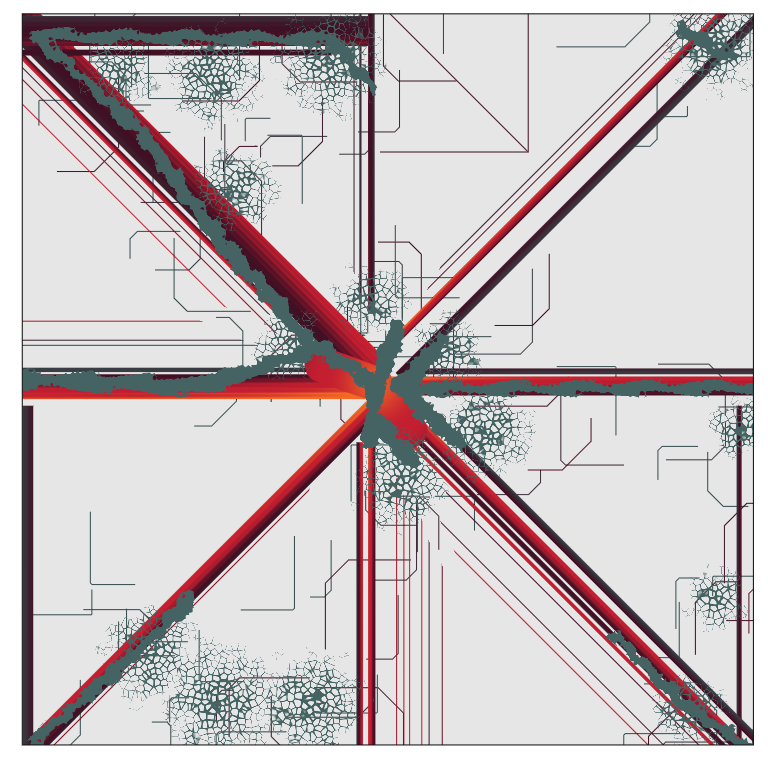
A Shadertoy shader for this background:

```glsl
#define HUB vec2(.483, .494)
#define FRAME_LOW vec2(.029, .03)
#define FRAME_SIZE .952
#define CLUMP_TRACES 7
#define HAIR .0007
#define HEAT .5
#define ECHO_GAP .011
#define CELL_SCALE 115.

const vec3 PAPER = vec3(.902), TEAL = vec3(.27, .39, .39), MAROON = vec3(.25, .06, .14);
const vec3 RED = vec3(.77, .12, .19), ORANGE = vec3(.95, .42, .14);

// Growth centres: position and radius
const vec3 CLUMPS[16] = vec3[](
  vec3(.26, .917, .08), vec3(.42, .937, .09), vec3(.476, .609, .06), vec3(.367, .547, .06),
  vec3(.52, .363, .08), vec3(.633, .431, .08), vec3(.948, .958, .08), vec3(.982, .431, .05),
  vec3(.175, .123, .08), vec3(.27, .06, .1), vec3(.394, .055, .09), vec3(.914, .048, .06),
  vec3(.58, .54, .06), vec3(.948, .2, .05), vec3(.29, .76, .07), vec3(.13, .92, .06));

// Teal limbs as segments
const vec4 INNER[10] = vec4[](
  vec4(.483, .494, .394, .55), vec4(.394, .55, .27, .69), vec4(.27, .69, .165, .835),
  vec4(.394, .54, .25, .49), vec4(.25, .49, 0., .5), vec4(.483, .494, .515, .57),
  vec4(.483, .494, .475, .42), vec4(.52, .49, .575, .555), vec4(.515, .49, .6, .41),
  vec4(.48, .45, .535, .385));
const vec4 OUTER[9] = vec4[](
  vec4(.165, .835, .02, .97), vec4(.52, .487, 1., .489), vec4(.02, .97, .42, .965),
  vec4(.42, .965, .48, .9), vec4(.9, .98, .97, .94), vec4(.02, .01, .15, .12),
  vec4(.15, .12, .23, .2), vec4(.99, 0., .9, .06), vec4(.9, .06, .81, .15));

vec2 p, armPos;
float pixel, heat, tone, ink;

float cover(float d) { return clamp(.5 - d / pixel, 0., 1.); }

// Adds a toned layer over the ink so far
void lay(float t, float d) {
  float w = cover(d);
  ink = w + ink * (1. - w);
  tone = mix(tone, t, w / max(ink, .001));
}

vec2 hash2(vec2 c) {
  vec3 q = fract(c.xyx * vec3(.1031, .103, .0973));
  q += dot(q, q.yzx + 33.3);
  return fract((q.xx + q.yz) * q.zy);
}

float segment(vec2 q, vec2 a, vec2 b) {
  vec2 ab = b - a;
  return length(q - a - ab * clamp(dot(q - a, ab) / dot(ab, ab), 0., 1.));
}

// Gap between the nearest two cell points, over the first n neighbours
float cellGap(vec2 q, int n) {
  vec2 best = vec2(9.);
  for (int i = 0; i < n; i++) {
    vec2 c = floor(q) + vec2(i % 3 - 1, i / 3 - 1), r = c + hash2(c) - q;
    float d = dot(r, r);
    best = vec2(min(best.x, d), min(best.y, max(best.x, d)));
  }
  best = sqrt(best);
  return best.y - best.x;
}

// Teal, maroon, red, orange
vec3 ramp(float t) {
  vec3 c = mix(TEAL * .8, MAROON, smoothstep(0., .3, t));
  c = mix(c, RED, smoothstep(.3, .65, t));
  return mix(c, ORANGE, smoothstep(.68, 1., t));
}

// Band along the current arm: two side offsets, start, two tones
void stripe(float v0, float v1, float start, float t0, float t1) {
  float v = armPos.y, t = mix(t0, t1, clamp((v - v0) / (v1 - v0), 0., 1.));
  t *= heat * (.92 + .3 * abs(fract(v * 150.) - .5));
  lay(t, max(max(v0 - v, v - v1), start - armPos.x));
}

// Turns to the next arm and lays hairlines along one side of it
void turn(float k, float side) {
  armPos = vec2(armPos.x + armPos.y, armPos.y - armPos.x) * .70711;
  float v = armPos.y * side, id = floor(v / ECHO_GAP);
  vec2 h = hash2(vec2(id + 20., k * 17.));
  float d = abs(v - (id + .2 + .6 * h.y) * ECHO_GAP) - HAIR;
  d = max(d, max(.022 - v, .02 + 2.4 * v + .1 * h.x - armPos.x));
  if (h.x < 1. - 9. * v) lay(.65 * fract(h.x * 7.), d);
}

// Bent circuit paths around each clump
void drawTraces() {
  for (int i = 0; i < 16; i++) {
    vec3 c = CLUMPS[i];
    vec2 away = abs(p - c.xy);
    int count = max(away.x, away.y) < 1.3 * c.z + .15 ? CLUMP_TRACES : 0;
    for (int j = 0; j < count; j++) {
      vec2 h = hash2(vec2(i * 7 + 3, j * 13 + 5)), g = hash2(vec2(j * 11 + 40, i * 5 + 9));
      vec2 way = sign(fract(g * 9.) - .5), axis = fract(h.x * 23.) < .5 ? vec2(1, 0) : vec2(0, 1);
      vec2 a = c.xy + (h - .5) * 2.6 * c.z, b = a + axis * way * (.02 + .08 * g.x);
      vec2 e = b + way * (.001 + .04 * g.y * g.y), f = e + axis.yx * way * (.01 + .09 * h.y);
      lay(.5 * h.x * g.y, min(segment(p, a, b), min(segment(p, b, e), segment(p, e, f))) - HAIR);
    }
  }
  vec2 knee = vec2(.692, .811);
  float d = min(segment(p, vec2(.692, 1), knee), segment(p, vec2(.49, .811), knee));
  lay(.3, min(d, segment(p, vec2(.503, 1), knee)) - HAIR);
}

// Eight arms counter-clockwise from the right, border bands, hot core
void drawArms() {
  stripe(-.016, .01, .02, .3, .7); stripe(.013, .021, .04, .1, .2);
  turn(1., 1.); stripe(.017, .028, 0., .3, .75); stripe(-.022, -.009, .03, .1, .25);
  turn(2., 1.); stripe(.019, .022, .11, .15, .15); stripe(.001, .01, .1, .12, .4);
  turn(3., 1.); stripe(-.034, .016, 0., .55, .18); stripe(.021, .029, .06, .35, .7);
  turn(4., -1.); stripe(-.022, -.016, .08, .1, .1); stripe(-.013, .021, 0., .25, .8);
  stripe(-.503, -.462, .01, .15, .45); stripe(-.457, -.449, .06, .3, .3);
  turn(5., 1.); stripe(.008, .034, 0., .75, .2);
  turn(6., 1.); stripe(-.026, -.017, .08, .1, .65); stripe(-.01, 0., .04, .75, .25);
  stripe(-.483, -.468, .03, .1, .25); stripe(.494, .501, .03, .1, .45);
  turn(7., -1.); stripe(.019, .03, .05, .3, .08); stripe(-.007, .01, .04, .3, .7);
  stripe(-.017, -.01, .06, .15, .4); stripe(-.026, -.021, .06, .65, .65);
  float core = min(segment(p, HUB, vec2(.41, .52)), segment(p, vec2(.5, .47), vec2(.53, .43)));
  lay(.95 - 4. * length(p - HUB), core - .024);
}

// Rough limbs and lacy growth around the clumps
float growth() {
  vec2 wave = sin(p.yx * 70. + 2. * sin(p * 131.)), bent = p + .004 * wave;
  float limb = 1., mass = 0., rough = .5 + .25 * (wave.x + wave.y);
  for (int i = 0; i < 10; i++) limb = min(limb, segment(bent, INNER[i].xy, INNER[i].zw) - .01);
  for (int i = 0; i < 9; i++) limb = min(limb, segment(bent, OUTER[i].xy, OUTER[i].zw) - .007);
  for (int i = 0; i < 16; i++) mass = max(mass, 1. - length(p - CLUMPS[i].xy) / CLUMPS[i].z);
  mass -= .4 * rough;
  float gap = cellGap(p * CELL_SCALE, mass > 0. || limb < .01 ? 9 : 0);
  float lace = mass > 0. ? cover((gap - .4 * mass) / CELL_SCALE) : 0.;
  return max(cover(limb + .006 * (gap - .4)), lace);
}

void mainImage(out vec4 fragColor, in vec2 fragCoord) {
  p = (fragCoord / iResolution.xy - FRAME_LOW) / FRAME_SIZE;
  pixel = 1. / (iResolution.y * FRAME_SIZE);
  armPos = p - HUB;
  heat = 1. + HEAT * exp(-7. * length(armPos));
  tone = ink = 0.;
  drawTraces();
  drawArms();
  vec3 col = mix(mix(PAPER, ramp(tone), ink), TEAL, growth());
  // Margin and frame
  vec2 edge = abs(p - .5) - .5;
  float rim = max(edge.x, edge.y);
  col = mix(vec3(1), col, cover(rim));
  fragColor = vec4(mix(col, vec3(.05), cover(abs(rim) - HAIR)), 1);
}
```
